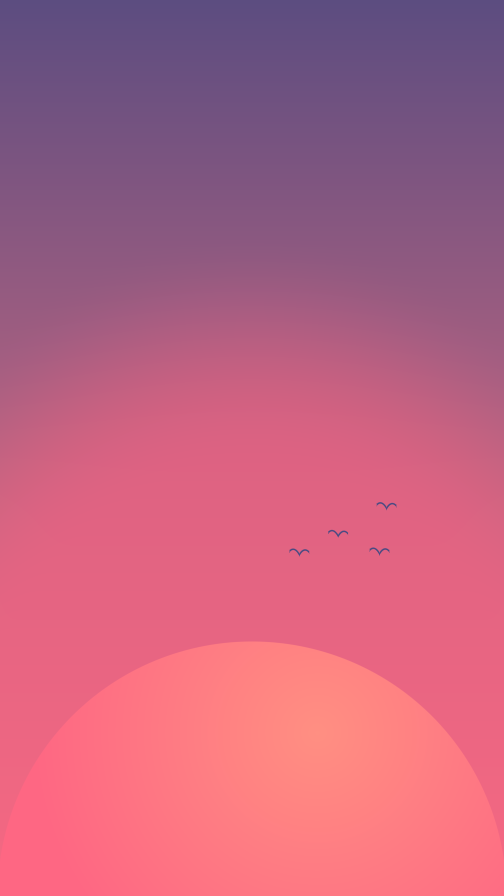
Write a Shadertoy shader that draws this background.

```glsl
// Dusk sky with a large glowing sun on the horizon and four small birds.

// Signed distance to a bird of half-span 1: two arched wings meeting in a dip.
float birdDistance(vec2 p, float halfStroke) {
    p.y += 0.06 * p.x;
    float a = min(abs(p.x), 1.0);
    float wing = -0.30 + 1.7 * a - 1.4 * a * a;
    float slope = 1.7 - 2.8 * a;
    float d = abs(p.y - wing) * inversesqrt(1.0 + slope * slope);
    return max(d - halfStroke, abs(p.x) - 1.0);
}

// Vertical dusk gradient with a broad pink glow above the sun.
vec3 skyColor(vec2 p, float height) {
    vec3 sky = mix(vec3(1.04, 0.47, 0.51), vec3(0.36, 0.30, 0.50), p.y / height);
    float reach = length((p - vec2(0.5, 0.0)) * vec2(1.4, 1.0));
    float glow = 0.72 * (1.0 - smoothstep(0.85, 1.32, reach));
    return mix(sky, vec3(0.93, 0.385, 0.51), glow);
}

// Warm highlight set off to the upper right of the disc.
vec3 sunColor(vec2 p) {
    float fade = clamp(length(p - vec2(0.63, 0.324)) / 0.56, 0.0, 1.0);
    return mix(vec3(1.0, 0.56, 0.51), vec3(0.995, 0.405, 0.515), fade);
}

void mainImage(out vec4 fragColor, in vec2 fragCoord) {
    // One unit is the canvas width.
    vec2 p = fragCoord / iResolution.x;
    float height = iResolution.y / iResolution.x;
    float pixel = 1.0 / iResolution.x;

    vec3 color = skyColor(p, height);

    // Sun
    float sun = length(p - vec2(0.5, 0.0)) - 0.505;
    color = mix(color, sunColor(p), smoothstep(0.7, -0.7, sun / pixel));

    // Flock
    vec2 flock[4] = vec2[4](vec2(0.594, 0.683), vec2(0.671, 0.720),
                            vec2(0.767, 0.775), vec2(0.753, 0.685));
    const float span = 0.0195;
    for (int i = 0; i < 4; i++) {
        float bird = span * birdDistance((p - flock[i]) / span, 0.075);
        color = mix(color, vec3(0.28, 0.29, 0.51), smoothstep(0.7, -0.7, bird / pixel));
    }

    fragColor = vec4(clamp(color, 0.0, 1.0), 1.0);
}
```
